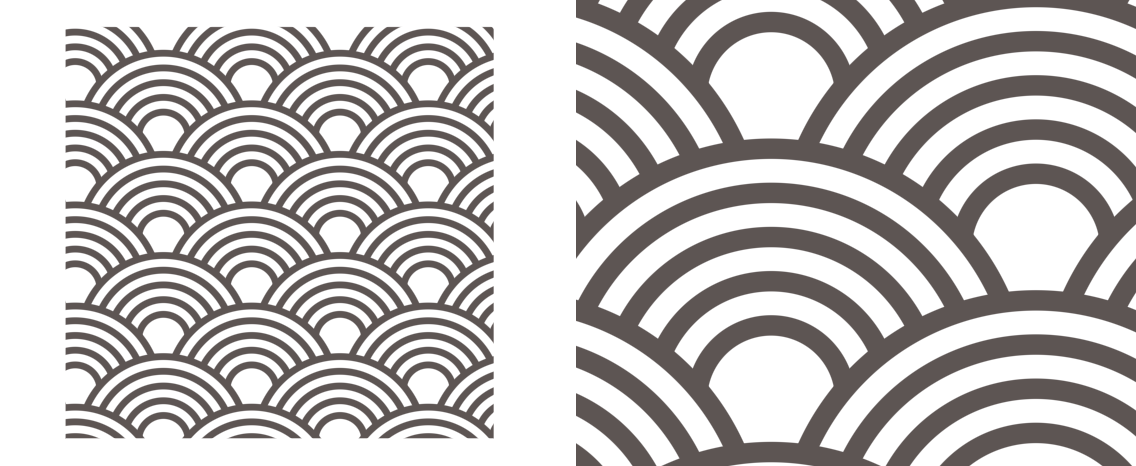
Left: the whole. Right: its middle third, enlarged.
Reproduce this pattern procedurally as a WebGL 2 fragment shader.

```glsl
#version 300 es
precision highp float;
// Overlapping wave scales: rows of concentric arcs in a square panel on white.

uniform vec2 u_resolution;
out vec4 fragColor;

// Lengths are fractions of the canvas height, measured from its centre.
const vec3 PAPER = vec3(1.0);
const vec3 INK = vec3(0.363, 0.332, 0.326);
const vec2 PANEL_CENTRE = vec2(-0.0008, 0.0008);
const vec2 PANEL_HALF = vec2(0.4593, 0.4413);
const vec2 FIRST_SCALE = vec2(-0.4395, 0.3149);
const vec2 STEP = vec2(0.1894, 0.1085);  // half a column, one row
const float RADIUS = 0.1867;
const float RING_PITCH = 0.0316;
const float LINE_WIDTH = 0.0146;
const float LAST_RING = 4.0;
const int ROWS = 9;

// Smooth coverage of the region where the signed distance is negative.
float coverage(float dist, float soft) {
    return 1.0 - smoothstep(-soft, soft, dist);
}

float boxDistance(vec2 p, vec2 halfSize) {
    vec2 q = abs(p) - halfSize;
    return length(max(q, 0.0)) + min(max(q.x, q.y), 0.0);
}

// Distance to the nearest ring line, given the depth inside the scale's rim.
float ringDistance(float depth, float pitch, float width, float lastRing) {
    float inward = max(depth - 0.5 * width, 0.0);
    float ring = clamp(round(inward / pitch), 0.0, lastRing);
    return abs(inward - ring * pitch) - 0.5 * width;
}

// Vector from the nearest scale centre in a row.
vec2 rowOffset(vec2 p, vec2 start, float period) {
    vec2 q = p - start;
    q.x -= period * round(q.x / period);
    return q;
}

// Ink amount; each lower row is painted over the one above.
float waveScales(vec2 p, float soft) {
    float ink = 0.0;
    for (int row = 0; row < ROWS; row++) {
        vec2 start = FIRST_SCALE + STEP * vec2(float(row % 2), -float(row));
        float depth = RADIUS - length(rowOffset(p, start, 2.0 * STEP.x));
        float rings = coverage(ringDistance(depth, RING_PITCH, LINE_WIDTH, LAST_RING), soft);
        ink = mix(ink, rings, coverage(-depth, soft));
    }
    return ink;
}

void main() {
    vec2 p = (gl_FragCoord.xy - 0.5 * u_resolution) / u_resolution.y;
    float soft = 0.8 / u_resolution.y;

    // Trim the pattern to the panel.
    float panel = coverage(boxDistance(p - PANEL_CENTRE, PANEL_HALF), soft);
    fragColor = vec4(mix(PAPER, INK, waveScales(p, soft) * panel), 1.0);
}
```
